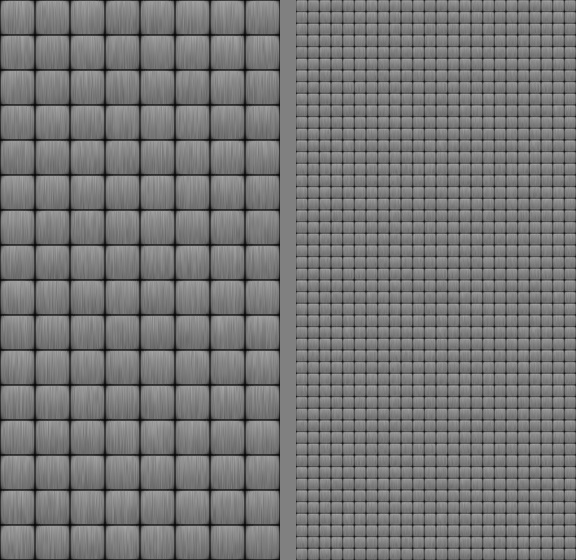
Left, the tile; right, the same tile 3 across and 3 down.
This pattern is drawn by a Shadertoy shader. Its source:

```glsl
// Grid of 8 by 16 brushed grey cushions, lit from above, divided by dark seams.
// Each cell adds a vertical gradient, hair-fine grain seeded by its index,
// and long side shadows that taper from the corners to mid height.

float hash(vec2 p) {
    vec3 h = fract(vec3(p.xyx) * 0.1031);
    h += dot(h, h.yzx + 33.33);
    return fract((h.x + h.y) * h.z);
}

float noise(vec2 p) {
    vec2 i = floor(p), f = fract(p);
    f = f * f * (3.0 - 2.0 * f);
    return mix(mix(hash(i), hash(i + vec2(1, 0)), f.x),
               mix(hash(i + vec2(0, 1)), hash(i + vec2(1, 1)), f.x), f.y);
}

void mainImage(out vec4 fragColor, in vec2 fragCoord) {
    vec2 grid = vec2(8.0, 16.0);
    vec2 p = fragCoord / iResolution.xy * grid;
    vec2 cell = mod(floor(p), grid);
    vec2 q = fract(p);
    vec2 c = abs(q * 2.0 - 1.0);
    vec2 edge = 1.0 - c;
    vec2 pixel = 2.0 * grid / iResolution.xy;

    // Hair-fine vertical grain in two lengths, different in every cell
    vec2 seed = cell * vec2(71.0, 37.0);
    float hair = noise(q * vec2(62.0, 3.0) + seed) - 0.5;
    float strand = noise(q * vec2(36.0, 1.2) + seed + 400.0) - 0.5;
    float grain = hair + 0.7 * strand;

    // Cushion lit from above, with slightly different tones
    float shade = mix(0.435, 0.605, pow(q.y, 1.25));
    shade += 0.02 * (hash(cell + 5.0) - 0.5);
    shade += 0.075 * grain;
    shade *= 1.0 - 0.1 * pow(c.x, 5.0);

    // Curved side wedges, and short frayed shade growing out of the corners
    float sideWidth = 0.022 + 0.085 * pow(c.y, 3.5);
    float rowWidth = (0.012 + 0.1 * pow(c.x, 4.0)) * max(0.2, 1.0 + 1.5 * grain);
    shade *= 1.0 - 0.85 * exp(-edge.x / sideWidth);
    shade *= 1.0 - 0.6 * exp(-edge.y / rowWidth);

    // Thin dark seam lines
    vec2 seam = 1.0 - smoothstep(vec2(0.012), vec2(0.025) + pixel * 0.5, edge);
    shade *= (1.0 - 0.55 * seam.x) * (1.0 - 0.85 * seam.y);

    fragColor = vec4(vec3(clamp(shade, 0.0, 1.0)), 1.0);
}
```
